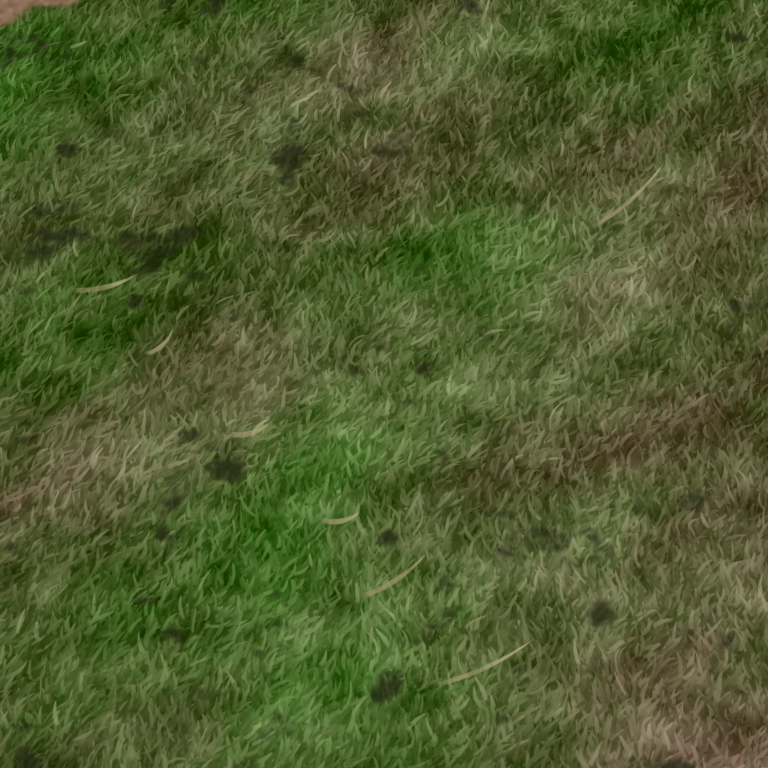
Write a three.js fragment shader that draws this texture.

```glsl
// Rough mown lawn: layered leaning grass blades, diagonal tone bands, dry straw and a bare corner.
varying vec2 vUv;

#define CELLS 48.0          // blade cells across the canvas
#define LAYERS 9            // blade layers, far to near
#define LEAN 0.36           // mean tilt to the right, radians
#define SPREAD 1.5          // random range of tilt
#define SOFTNESS 0.075      // blade edge blur, in cells
#define CONTRAST 0.58       // tone range between blades
#define MEAN_TONE 0.37      // overall brightness on the grass ramp
#define STRAWS 7            // pieces of dry litter

const vec3 SHADE_GREEN = vec3(0.19, 0.25, 0.065);
const vec3 PALE_GREEN  = vec3(0.57, 0.61, 0.43);
const vec3 STRAW       = vec3(0.66, 0.62, 0.47);
const vec3 SOIL        = vec3(0.12, 0.13, 0.06);
const vec3 BARE_EARTH  = vec3(0.55, 0.43, 0.34);

float hash(vec2 p) {
  vec3 q = fract(p.xyx * vec3(0.1031, 0.1030, 0.0973));
  q += dot(q, q.yzx + 33.33);
  return fract((q.x + q.y) * q.z);
}

float noise(vec2 p) {
  vec2 i = floor(p), f = fract(p);
  f = f * f * (3.0 - 2.0 * f);
  return mix(mix(hash(i), hash(i + vec2(1.0, 0.0)), f.x),
             mix(hash(i + vec2(0.0, 1.0)), hash(i + 1.0), f.x), f.y);
}

float fbm(vec2 p) {
  float sum = 0.0, amp = 0.53;
  for (int i = 0; i < 4; i++) {
    sum += amp * noise(p);
    p = mat2(0.8, 0.6, -0.6, 0.8) * p * 2.03 + 7.1;
    amp *= 0.5;
  }
  return sum;
}

// Grass ramp: tone runs from shade to pale, lush pulls it to saturated green.
vec3 grassColor(float tone, float lush) {
  vec3 c = mix(SHADE_GREEN, PALE_GREEN, clamp(tone, -0.2, 1.15));
  return c + lush * vec3(-0.16, 0.04, -0.13);
}

// Curved tapering blade: x is coverage, y runs from -1 at the root to 1 at the tip.
vec2 blade(vec2 d, float angle, float halfLen, float halfWid, float bend, float soft) {
  vec2 dir = vec2(sin(angle), cos(angle));
  float t = dot(d, dir) / halfLen;
  float across = dot(d, vec2(dir.y, -dir.x)) + bend * (t * t - 0.3);
  float wid = halfWid * (1.0 - 0.8 * max(t, 0.0));
  float cover = 1.0 - smoothstep(-soft, soft, abs(across) - wid);
  return vec2(cover * (1.0 - smoothstep(0.7, 1.0, abs(t))), t);
}

void main() {
  vec2 uv = vUv;

  // Mild perspective: blades shrink towards the top.
  vec2 ground = vec2((uv.x - 0.5) * (1.0 + 0.35 * uv.y), uv.y + 0.22 * uv.y * uv.y);

  // Broad bands rising to the right, and smaller clumps.
  vec2 band = mat2(0.88, -0.47, 0.47, 0.88) * ground;
  float patches = fbm(band * vec2(3.0, 6.5) + 4.0) - 0.5;
  float clumps = fbm(ground * vec2(17.0, 22.0) + 31.0) - 0.5;
  float lush = fbm(band * vec2(2.5, 5.0) + 17.0) - 0.5;
  lush = lush * 1.5 + 0.22 * (0.55 - uv.x) + 0.1 * (uv.y - 0.5);
  float gaps = smoothstep(0.68, 0.86, fbm(ground * vec2(13.0, 19.0) + 57.0));
  float base = MEAN_TONE + 0.6 * patches + 0.75 * clumps + 0.12 * (uv.x - uv.y);

  // Dark undergrowth, then blades painted from deep to near.
  vec3 color = grassColor(base - 0.28, lush);
  float swirl = (noise(ground * 16.0 + 80.0) - 0.5) * 0.9;
  for (int layer = 0; layer < LAYERS; layer++) {
    float level = float(layer) / float(LAYERS - 1);
    vec2 q = ground * CELLS + 100.0 + float(layer) * vec2(13.37, 7.71);
    vec2 cell = floor(q);
    for (int j = -1; j <= 1; j++) {
      for (int i = -1; i <= 1; i++) {
        vec2 id = cell + vec2(float(i), float(j));
        vec2 seed = id + float(layer) * 41.0;
        float r1 = hash(seed), r2 = hash(seed + 171.3);
        float r3 = hash(seed + 313.7), r4 = hash(seed + 457.1);
        float angle = LEAN + swirl + (r3 - 0.5) * SPREAD;
        vec2 b = blade(q - id - vec2(r1, r2), angle, mix(0.5, 0.98, r4),
                       mix(0.085, 0.16, fract(r1 * 7.0 + r3)), (r2 - 0.5) * 0.5, SOFTNESS);
        float glint = 0.22 * smoothstep(0.9, 1.0, r4);
        float tone = base + (fract(r4 * 9.0 + r2) - 0.5) * CONTRAST + 0.11 * b.y
                   + 0.22 * (level - 0.75) + glint;
        color = mix(color, grassColor(tone, lush + (r1 - 0.5) * 0.25), b.x * 0.85);
      }
    }
  }
  color = mix(color, SOIL, gaps * 0.7);

  // Scattered dry straws, long and nearly flat.
  for (int k = 0; k < STRAWS; k++) {
    float n = float(k);
    vec2 at = vec2(fract(0.43 + n * 0.618), fract(0.28 + n * 0.381)) * 0.8 + 0.1;
    float size = mix(0.022, 0.08, hash(vec2(n, 5.0)));
    float angle = mix(0.75, 1.45, hash(vec2(n, 9.0)));
    vec2 s = blade(uv - at, angle, size, mix(0.002, 0.0042, hash(vec2(n, 2.0))), 0.008, 0.0014);
    float worn = 0.45 + 0.5 * noise(uv * 45.0 + n);
    color = mix(color, STRAW + 0.1 * s.y, s.x * worn);
  }

  // Bare earth in the upper left corner.
  float edge = uv.x * 0.3 + (1.0 - uv.y) + 0.025 * (noise(uv * 70.0) - 0.5);
  vec3 earth = BARE_EARTH + 0.14 * (noise(uv * 150.0) - 0.5);
  color = mix(earth, color, smoothstep(0.018, 0.036, edge));

  gl_FragColor = vec4(clamp(color, 0.0, 1.0), 1.0);
}
```
